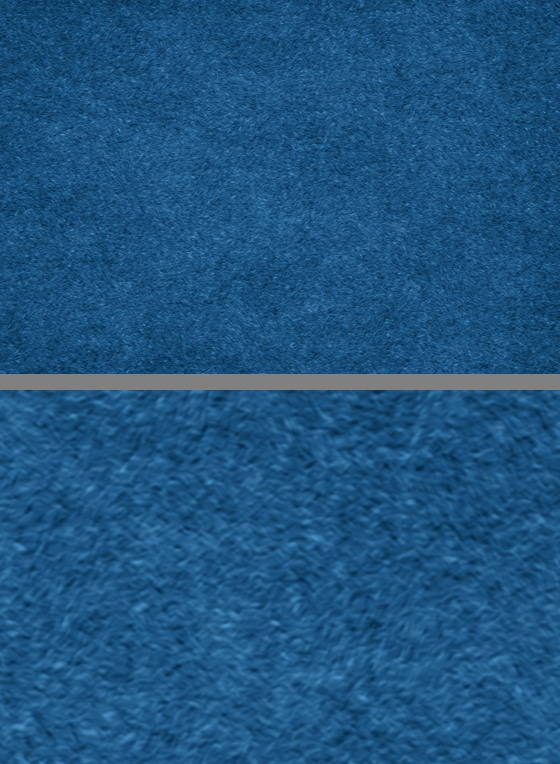
Top, the full canvas; bottom, a detail of the centre.
Reproduce this texture procedurally as a Shadertoy shader.

```glsl
// Blue terry towel: short matted fibres lit from above, faint worn patches, dark corners.
#define FIBRE_CELLS 120.0   // fibre cells per canvas height
#define FIBRE_WIDTH 0.48    // half width of a fibre, in cells
#define FIBRE_SPREAD 1.7    // range of fibre angles, in radians
#define RELIEF 1.35         // bright top edge against dark lower edge
#define GRAIN 1.2           // contrast of the fibres
#define GLINT_SHARE 0.005   // share of bright loose fibres
#define CLUMPS 0.58         // contrast of small tufts
#define PATCHES 0.45        // contrast of large worn areas
#define VIGNETTE 0.55       // darkening toward the corners
#define SHADE_BLUE vec3(0.05, 0.23, 0.37)
#define BASE_BLUE vec3(0.096, 0.317, 0.498)
#define LIGHT_BLUE vec3(0.20, 0.45, 0.64)

// Integer hash: cell and seed to three values in 0..1
vec3 hash3(vec2 cell, int seed) {
    uvec3 v = uvec3(ivec3(ivec2(cell), seed)) * 1664525u + 1013904223u;
    v.x += v.y * v.z; v.y += v.z * v.x; v.z += v.x * v.y;
    v ^= v >> 16u;
    v.x += v.y * v.z; v.y += v.z * v.x; v.z += v.x * v.y;
    return vec3(v >> 8u) / 16777216.0;
}

// Smooth value noise in -1..1
float noise(vec2 p, int seed) {
    vec2 i = floor(p), f = fract(p);
    f = f * f * (3.0 - 2.0 * f);
    float low = mix(hash3(i, seed).x, hash3(i + vec2(1, 0), seed).x, f.x);
    float high = mix(hash3(i + vec2(0, 1), seed).x, hash3(i + vec2(1, 1), seed).x, f.x);
    return mix(low, high, f.y) * 2.0 - 1.0;
}

// One layer of scattered fibres, each a soft ellipse with a lit upper side
float fibres(vec2 p, float flow, int seed) {
    vec2 home = floor(p);
    float sum = 0.0;
    for (int y = -1; y <= 1; y++) {
        for (int x = -1; x <= 1; x++) {
            vec2 cell = home + vec2(x, y);
            vec3 place = hash3(cell, seed);
            float tone = hash3(cell, seed + 50).x;
            float angle = flow + (place.z - 0.5) * FIBRE_SPREAD;
            vec2 along = vec2(cos(angle), sin(angle));
            vec2 d = p - cell - place.xy;
            float u = dot(d, along);
            float n = dot(d, vec2(-along.y, along.x)) / FIBRE_WIDTH;
            float body = max(0.0, 1.0 - u * u - n * n);
            float weight = tone > 1.0 - GLINT_SHARE ? 2.3 : tone * 2.0 - 1.0;
            sum += body * body * (weight + RELIEF * n);
        }
    }
    return sum;
}

void mainImage(out vec4 fragColor, in vec2 fragCoord) {
    vec2 p = fragCoord / iResolution.y;
    vec2 centred = fragCoord / iResolution.xy * 2.0 - 1.0;

    // Pile direction: nearly level, wandering, leaning down at the right
    float flow = 0.4 * noise(p * 9.0, 1) + 0.3 * noise(p * 24.0, 2)
               - 0.2 * smoothstep(0.2, 1.0, centred.x);

    // Three overlapping fibre layers
    vec2 q = p * FIBRE_CELLS;
    float grain = fibres(q, flow, 11) + fibres(q * 1.09 + 37.4, flow, 12)
                + fibres(q * 0.88 + 71.7, flow, 13);

    // Tufts, level rows and worn patches
    float tufts = 0.7 * noise(p * vec2(30.0, 46.0), 3) + 0.5 * noise(p * vec2(11.0, 17.0), 4);
    float rows = noise(p * vec2(3.0, 34.0), 5);
    float worn = 0.7 * noise(p * 3.3 + 5.0, 6) + 0.5 * noise(p * 6.7, 7);
    float edge = dot(centred, centred) - 0.667;

    float tone = GRAIN * grain + CLUMPS * tufts + 0.22 * rows
               + PATCHES * worn - VIGNETTE * edge;

    // Tone to colour: shade below zero, light above
    vec3 colour = tone < 0.0
        ? mix(BASE_BLUE, SHADE_BLUE, min(-tone / 1.75, 1.6))
        : mix(BASE_BLUE, LIGHT_BLUE, min(tone / 2.3, 1.8));
    fragColor = vec4(clamp(colour, 0.0, 1.0), 1.0);
}
```
